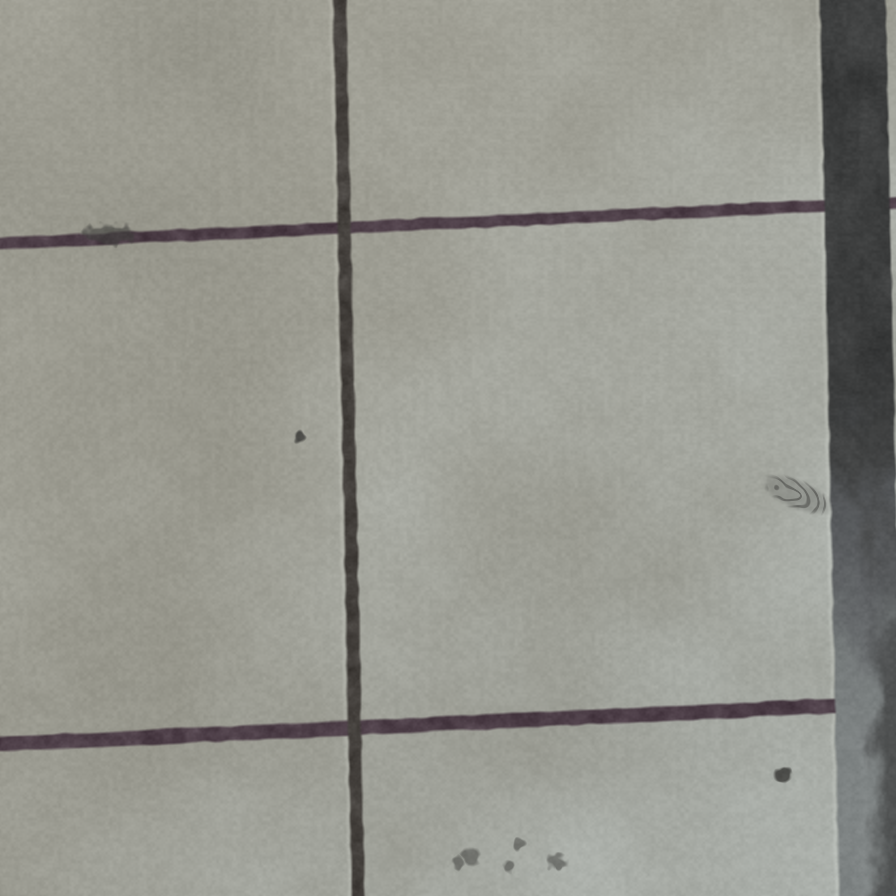
A WebGL 1 fragment shader for this texture:

```glsl
precision highp float;
// Worn pale floor tiles with slanted dark joints, a broad metal strip and scattered dirt.
uniform vec2 u_resolution;

const vec2 PERIOD = vec2(0.573, 0.5585);
const vec2 ORIGIN = vec2(0.400, 0.1695);
const vec2 SLANT = vec2(0.021, -0.046);

const vec3 TILE_WARM = vec3(0.615, 0.612, 0.570);
const vec3 TILE_COOL = vec3(0.665, 0.685, 0.665);
const vec3 JOINT_ACROSS = vec3(0.28, 0.22, 0.26);
const vec3 JOINT_DOWN = vec3(0.27, 0.255, 0.24);
const vec3 STRIP_DARK = vec3(0.235, 0.24, 0.24);
const vec3 STRIP_MID = vec3(0.35, 0.36, 0.37);
const vec3 STRIP_PALE = vec3(0.50, 0.52, 0.52);
const vec3 DIRT = vec3(0.24, 0.24, 0.23);

float hash(vec2 p) {
  return fract(sin(dot(p, vec2(127.1, 311.7))) * 43758.5453);
}

float noise(vec2 p) {
  vec2 i = floor(p);
  vec2 f = fract(p);
  f = f * f * (3.0 - 2.0 * f);
  return mix(mix(hash(i), hash(i + vec2(1.0, 0.0)), f.x),
             mix(hash(i + vec2(0.0, 1.0)), hash(i + 1.0), f.x), f.y);
}

float fbm(vec2 p) {
  float sum = 0.0;
  float amp = 0.5;
  for (int i = 0; i < 4; i++) {
    sum += amp * noise(p);
    p = p * 2.03 + 17.3;
    amp *= 0.5;
  }
  return sum / 0.9375;
}

// Soft band around distance zero
float band(float dist, float halfWidth, float soft) {
  return 1.0 - smoothstep(halfWidth - soft, halfWidth + soft, dist);
}

// Ragged elliptical spot
float spot(vec2 p, vec2 center, vec2 radius) {
  float d = length((p - center) / radius) + 0.7 * (noise(p * 170.0) - 0.5);
  return 1.0 - smoothstep(0.65, 1.2, d);
}

// Scribbled loops inside a tilted ellipse
float scuff(vec2 p, vec2 center, vec2 radius, float tilt) {
  vec2 q = p - center;
  q.y += tilt * q.x;
  float d = length(q / radius);
  float wave = abs(sin(d * 6.0 + q.x * 160.0 + 3.0 * noise(p * 90.0)));
  return (1.0 - smoothstep(0.7, 1.1, d)) * mix(0.35, 1.0, 1.0 - smoothstep(0.2, 0.7, wave));
}

vec3 tileColor(vec2 p) {
  float cloud = fbm(p * 5.0 + 3.0) - 0.5;
  float cool = smoothstep(0.05, 1.0, 0.38 + 0.5 * (p.x - p.y) + 0.5 * cloud);
  return mix(TILE_WARM, TILE_COOL, cool) + 0.09 * cloud;
}

vec3 stripColor(vec2 p) {
  float blotch = fbm(p * vec2(34.0, 22.0)) - 0.5;
  float fade = p.y + 0.25 * blotch;
  vec3 color = mix(STRIP_MID, STRIP_DARK, smoothstep(0.38, 0.55, fade));
  color = mix(STRIP_PALE, color, smoothstep(0.15, 0.42, fade));
  float edgeDirt = smoothstep(0.97, 1.0, p.x + 0.06 * blotch) * (1.0 - smoothstep(0.2, 0.45, p.y));
  return mix(color, STRIP_DARK, 0.75 * edgeDirt) + 0.1 * blotch;
}

void main() {
  vec2 uv = gl_FragCoord.xy / u_resolution;
  float soft = max(0.0022, 1.0 / min(u_resolution.x, u_resolution.y));

  // Slanted grid: index and signed distance of the nearest joint
  vec2 grid = uv + SLANT * uv.yx - ORIGIN;
  vec2 index = floor(grid / PERIOD + 0.5);
  vec2 offset = grid - index * PERIOD;
  offset += 0.0022 * (vec2(noise(uv.yx * 70.0), noise(uv * 70.0 + 9.0)) - 0.5);
  float isStrip = step(0.5, index.x);

  vec3 color = tileColor(uv);

  // Dirt: lone specks, a loose cluster and a scuff
  float dirt = spot(uv, vec2(0.334, 0.512), vec2(0.007, 0.008));
  dirt = max(dirt, spot(uv, vec2(0.874, 0.136), vec2(0.009, 0.008)));
  for (int i = 0; i < 6; i++) {
    float k = float(i);
    vec2 scatter = vec2(hash(vec2(k, 2.0)), hash(vec2(k, 7.0))) - 0.5;
    float size = mix(0.005, 0.011, hash(vec2(k, 4.0)));
    dirt = max(dirt, 0.6 * spot(uv, vec2(0.56, 0.052) + scatter * vec2(0.14, 0.07), vec2(size)));
  }
  dirt = max(dirt, 0.7 * scuff(uv, vec2(0.890, 0.448), vec2(0.039, 0.018), 0.35));
  color = mix(color, DIRT, 0.85 * dirt);

  // Joints, with a pale rim left of the vertical ones
  float halfDown = mix(0.0072, 0.0365, isStrip);
  float rim = band(abs(offset.x + halfDown + 0.003), 0.0015, soft);
  color += 0.05 * rim;
  float wear = fbm(uv * 60.0) - 0.5;
  float across = band(abs(offset.y), 0.0082 - 0.0016 * index.y, soft);
  color = mix(color, JOINT_ACROSS + 0.16 * wear, 0.95 * across);
  vec3 downColor = mix(JOINT_DOWN + 0.16 * wear, stripColor(uv), isStrip);
  color = mix(color, downColor, band(abs(offset.x), halfDown, soft));
  color = mix(color, DIRT, 0.6 * spot(uv, vec2(0.122, 0.738), vec2(0.030, 0.011)));

  // Fine grain
  color += 0.035 * (noise(uv * 210.0) - 0.5) + 0.02 * (noise(uv * 420.0) - 0.5);
  gl_FragColor = vec4(clamp(color, 0.0, 1.0), 1.0);
}
```
